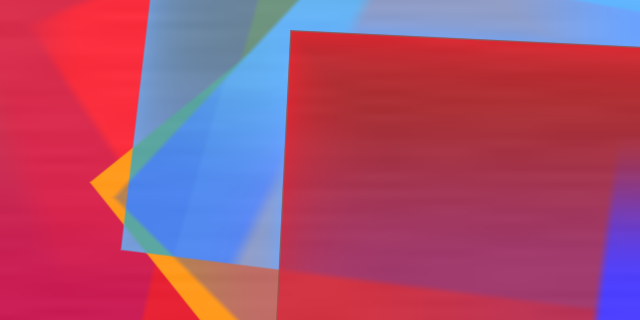
Reproduce this background procedurally as a WebGL 1 fragment shader.

```glsl
precision highp float;
uniform vec2 u_resolution;

#define EDGE 0.004
#define SOFT 0.03
#define GRAIN 0.025
#define CRIMSON vec3(0.79, 0.11, 0.33)
#define ROSE vec3(0.80, 0.25, 0.31)
#define SCARLET vec3(0.98, 0.18, 0.24)
#define ORANGE vec3(1.00, 0.60, 0.11)
#define BLUE vec3(0.29, 0.51, 0.92)
#define SKY vec3(0.37, 0.67, 0.90)
#define BRICK vec3(0.65, 0.19, 0.20)
#define PLUM vec3(0.63, 0.23, 0.43)
#define VIOLET vec3(0.30, 0.25, 1.00)

float hash(vec2 p) {
  vec3 q = fract(p.xyx * 0.1031);
  q += dot(q, q.yzx + 33.33);
  return fract((q.x + q.y) * q.z);
}

float noise(vec2 p) {
  vec2 i = floor(p), f = fract(p);
  f *= f * (3.0 - 2.0 * f);
  vec2 e = vec2(1.0, 0.0);
  return mix(mix(hash(i), hash(i + e), f.x),
             mix(hash(i + e.yx), hash(i + e.xx), f.x), f.y);
}

// Signed distance to the line a-b, positive on its left
float side(vec2 p, vec2 a, vec2 b) {
  vec2 d = normalize(b - a);
  return d.x * (p.y - a.y) - d.y * (p.x - a.x);
}

// Signed distance to the wedge a-tip-b, positive inside
float wedge(vec2 p, vec2 a, vec2 tip, vec2 b) {
  return min(side(p, a, tip), side(p, tip, b));
}

float fill(float d, float softness) {
  return smoothstep(-softness, softness, d);
}

vec3 backdrop(vec2 p) {
  vec3 col = mix(CRIMSON, ROSE, smoothstep(0.0, 1.0, p.y));
  float facet = fill(side(p, vec2(0.0, 0.65), vec2(0.16, 0.2)), 0.06);
  col = mix(col, vec3(0.88, 0.14, 0.29), 0.6 * facet * smoothstep(0.0, 0.4, p.y));
  float quad = wedge(p, vec2(0.469, 1.08), vec2(0.09, 0.92), vec2(0.352, 0.531));
  col = mix(col, SCARLET, fill(quad, 0.02) * smoothstep(0.02, 0.25, p.x));
  float shard = side(p, vec2(0.49, 0.2), vec2(0.445, 0.0));
  return mix(col, vec3(0.90, 0.13, 0.20), fill(shard, 0.01) * step(p.y, 0.3));
}

vec3 bluePanel(vec2 p, float panel, float outer, float inner, float red) {
  // Grey glass with a lit left edge
  vec3 col = mix(vec3(0.45, 0.56, 0.75), vec3(0.41, 0.51, 0.60), smoothstep(0.5, 0.9, p.y));
  col = mix(col, vec3(0.46, 0.64, 0.90), 0.8 * exp(-max(panel, 0.0) * 12.0));

  // Olive and green slivers
  float olive = side(p, vec2(0.807, 1.0), vec2(0.745, 0.78));
  col = mix(col, vec3(0.43, 0.58, 0.50), fill(olive, 0.01));
  col = mix(col, vec3(0.36, 0.65, 0.63), fill(outer, 0.008) * step(p.y, 0.83));

  // Blue body, brighter toward the red panel
  vec3 body = mix(BLUE, SKY, smoothstep(0.35, 1.0, p.y + 0.3 * (p.x - 0.6)));
  float facet = side(p, vec2(0.703, 0.753), vec2(0.586, 0.35));
  body += vec3(0.02, 0.03, 0.01) * fill(facet, 0.01);
  vec3 glow = mix(vec3(0.43, 0.47, 1.0), vec3(0.40, 0.70, 1.0), smoothstep(0.15, 0.8, p.y));
  float lit = exp(-abs(red) * 9.0);
  body = mix(body, glow, 0.85 * lit);

  // Pale strip along the top
  vec3 pale = mix(vec3(0.57, 0.61, 0.76), vec3(0.43, 0.65, 1.0),
                  max(smoothstep(1.5, 2.0, p.x), 0.7 * exp(-abs(red) * 22.0)));
  float shine = side(p, vec2(1.80, 1.0), vec2(2.0, 0.963));
  pale = mix(pale, vec3(0.38, 0.71, 1.0), fill(shine, 0.008));
  float strip = side(p, vec2(1.146, 1.0), vec2(1.094, 0.896));
  body = mix(body, pale, fill(strip, SOFT));
  return mix(col, body, fill(inner, 0.01));
}

vec3 redPanel(vec2 p, float panel, float red) {
  vec3 col = mix(PLUM, BRICK, smoothstep(0.12, 0.75, p.y));
  vec3 rim = mix(vec3(0.74, 0.20, 0.31), vec3(0.86, 0.16, 0.20), smoothstep(0.1, 0.8, p.y));
  col = mix(col, rim, exp(-max(red, 0.0) * 10.0));
  vec3 below = mix(vec3(0.82, 0.20, 0.26), vec3(0.72, 0.20, 0.34), smoothstep(1.0, 1.9, p.x));
  col = mix(below, col, fill(panel, 0.015));
  float corner = side(p, vec2(1.93, 0.53), vec2(1.862, 0.0));
  return mix(col, VIOLET, fill(corner, 0.02) * (1.0 - smoothstep(0.08, 0.6, p.y)));
}

void main() {
  vec2 p = gl_FragCoord.xy / u_resolution.y;
  float outer = wedge(p, vec2(0.755, 0.8125), vec2(0.281, 0.43), vec2(0.625, 0.0));
  float inner = wedge(p, vec2(0.703, 0.753), vec2(0.357, 0.383), vec2(0.742, 0.0));
  float panel = wedge(p, vec2(0.469, 1.0), vec2(0.378, 0.219), vec2(2.0, 0.016));
  float red = wedge(p, vec2(2.0, 0.852), vec2(0.909, 0.904), vec2(0.865, 0.0));

  // Layers from back to front
  vec3 col = mix(backdrop(p), ORANGE, fill(outer, EDGE));
  vec3 tan_ = mix(vec3(0.70, 0.50, 0.32), vec3(0.75, 0.42, 0.40), smoothstep(0.5, 0.85, p.x));
  col = mix(col, tan_, fill(inner, 0.012));
  col = mix(col, bluePanel(p, panel, outer, inner, red), fill(panel, EDGE));
  col = mix(col, redPanel(p, panel, red), fill(red, EDGE));

  // Thin dark outline and faint horizontal streaks
  col = mix(col, vec3(0.50, 0.33, 0.25), 0.6 * (1.0 - smoothstep(0.0, EDGE, abs(red))));
  col += GRAIN * (noise(p * vec2(5.0, 38.0)) - 0.5);
  gl_FragColor = vec4(col, 1.0);
}
```
